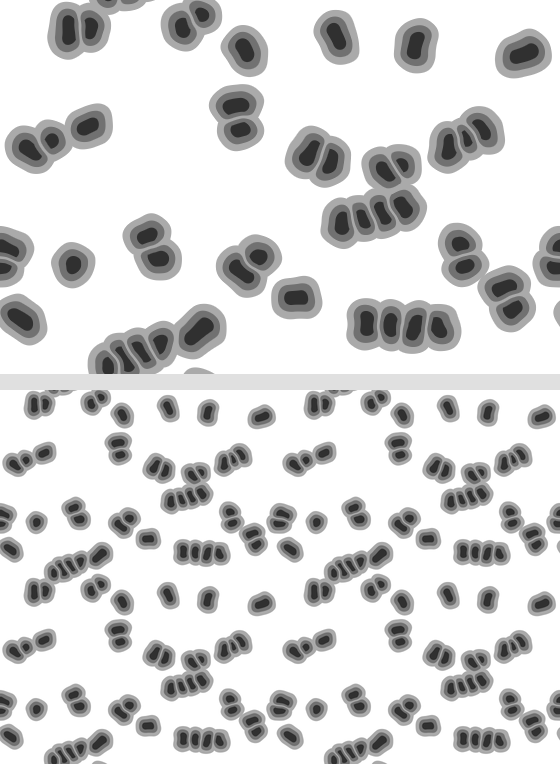
Top: one tile. Bottom: repeated 2 by 2.
A WebGL 1 fragment shader for this pattern:

```glsl
precision highp float;
uniform vec2 u_resolution;

// Lengths are fractions of the canvas height
#define GRID vec2(6.0, 4.0)
#define JITTER 0.66
#define HALO_RADIUS 0.056
#define BODY_RADIUS 0.037
#define CORE_RADIUS 0.019
#define WALL_HALF 0.0035
#define CORE_INSET 0.014
#define SPACING 0.054
#define WARP 0.0035
#define SEED 4.0

const float TAU = 6.2831853;
const vec3 PAPER = vec3(1.0);
const vec3 HALO = vec3(0.667);
const vec3 BODY = vec3(0.443);
const vec3 CORE = vec3(0.190);

vec2 hash2(vec2 id, float salt) {
  vec3 q = vec3(id, salt + SEED);
  return fract(sin(vec2(dot(q, vec3(127.1, 311.7, 74.7)),
                        dot(q, vec3(269.5, 183.3, 246.1)))) * 43758.55);
}

vec2 heading(float angle) {
  return vec2(cos(angle), sin(angle));
}

// Vector from the origin to the closest point of a segment
vec2 toSegment(vec2 center, vec2 dir, float halfLength) {
  return center + dir * clamp(-dot(center, dir), -halfLength, halfLength);
}

float smoothMax(float a, float b, float k) {
  float h = max(k - abs(a - b), 0.0) / k;
  return max(a, b) + 0.25 * h * h * k;
}

// Number of grains in a cluster, from one to four
float grainCount(float r) {
  return 1.0 + step(0.38, r) + step(0.80, r) + step(0.92, r);
}

// Distance to the nearest grain axis, and to the wall shared with the next
vec2 grainField(vec2 p, vec2 cellSize) {
  vec2 tile = floor(p / cellSize);
  vec2 nearest = vec2(9.0), second = vec2(-9.0);
  for (int y = -1; y <= 1; y++) {
    for (int x = -1; x <= 1; x++) {
      vec2 cell = tile + vec2(float(x), float(y));
      vec2 id = floor(mod(cell + 0.5, GRID));
      vec2 shift = (hash2(id, 1.0) - 0.5) * JITTER;
      shift.x += 0.5 * mod(id.y, 2.0) - 0.25;
      vec2 center = (cell + 0.5 + shift) * cellSize - p;
      vec2 traits = hash2(id, 2.0);
      float count = grainCount(traits.x);
      float angle = traits.y * TAU;
      float single = 1.0 - step(1.5, count);

      // Grains stand side by side along the cluster axis
      for (int i = 0; i < 4; i++) {
        float n = float(i);
        if (n >= count) break;
        vec2 r = hash2(id, 3.0 + n);
        float along = (n - 0.5 * (count - 1.0)) * SPACING * mix(0.9, 1.2, traits.y);
        float tilt = angle + 0.25 * TAU + (r.x - 0.5) * 1.3;
        float halfLength = r.y * mix(0.019, 0.036, single);
        vec2 v = toSegment(center + heading(angle) * along, heading(tilt), halfLength);
        if (dot(v, v) < dot(nearest, nearest)) {
          second = nearest;
          nearest = v;
        } else if (dot(v, v) < dot(second, second)) {
          second = v;
        }
      }
    }
  }
  float gap = max(length(second - nearest), 0.0001);
  float wall = 0.5 * (dot(second, second) - dot(nearest, nearest)) / gap;
  return vec2(length(nearest), wall);
}

// Coverage of the inside of a signed distance, smoothed over one pixel
float fill(float d) {
  return clamp(0.5 - d * u_resolution.y, 0.0, 1.0);
}

void main() {
  vec2 uv = gl_FragCoord.xy / u_resolution;
  vec2 size = vec2(u_resolution.x / u_resolution.y, 1.0);

  // Whole-number sine waves bend the grains and still wrap
  vec2 bend = sin(TAU * (vec2(7.0, 6.0) * uv.yx + vec2(3.0, -2.0) * uv))
            + 0.4 * sin(TAU * (vec2(13.0, 17.0) * uv.yx + vec2(-8.0, 5.0) * uv));
  vec2 field = grainField(uv * size + WARP * bend, size / GRID);

  float halo = field.x - HALO_RADIUS;
  float body = smoothMax(field.x - BODY_RADIUS, WALL_HALF - field.y, 0.012);
  float core = max(field.x - CORE_RADIUS, CORE_INSET - field.y);

  vec3 color = mix(PAPER, HALO, fill(halo));
  color = mix(color, BODY, fill(body));
  color = mix(color, CORE, fill(core));
  gl_FragColor = vec4(color, 1.0);
}
```
